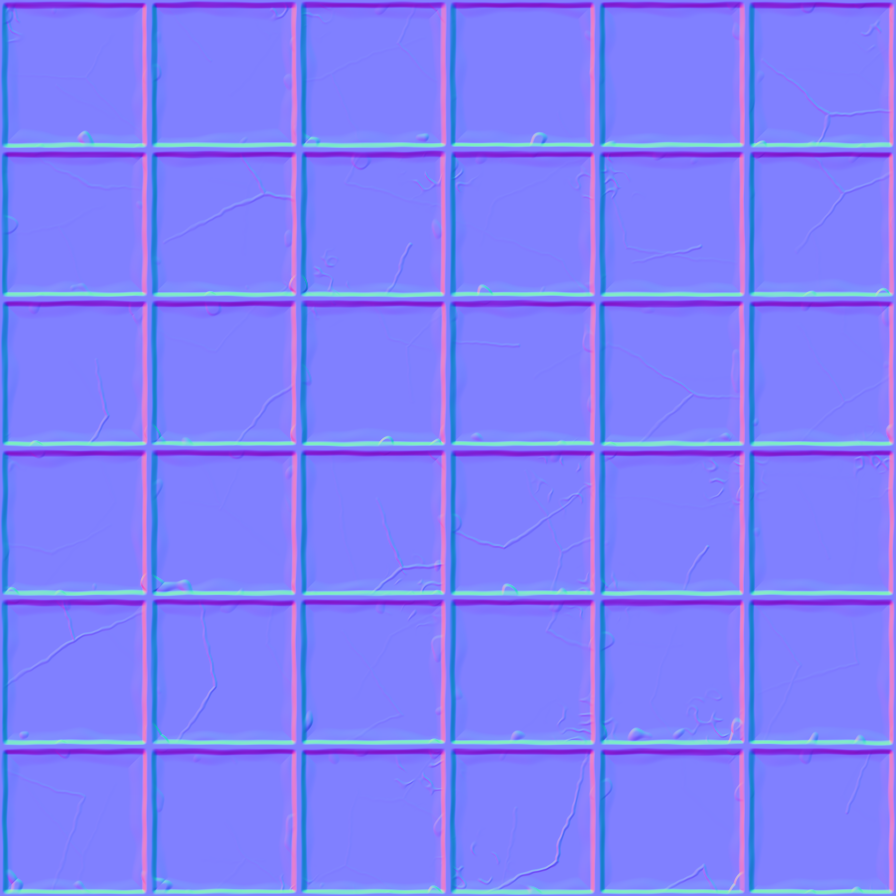
Reproduce this texture map procedurally as a Shadertoy shader.

```glsl
// Tangent-space normal map of a worn square-tile wall with recessed grout.
// A height field (bevels, chipped shoulders, cracks, crackle) is built in tile
// units and differentiated; wrapped gradient noise keeps it seamless.

const float TILES = 6.0;           // repeats across and down
const float GROUT_HALF = 0.013;    // half width of the flat joint, in tiles
const float TILE_HEIGHT = 0.036;   // rise from the joint to the tile face
const vec2 BEVEL_LOW = vec2(0.042, 0.032);   // bevel width: left, bottom
const vec2 BEVEL_HIGH = vec2(0.036, 0.043);  // bevel width: right, top
const float EDGE_WOBBLE = 0.007;   // unevenness along the tile edges
const float SHOULDER_DEPTH = 0.006;
const float CHIP_DEPTH = 0.013;
const float CRACK_DEPTH = 0.0065;
const float CRACK_WIDTH = 0.016;
const float CRACKLE_DEPTH = 0.0032;
const float CRACKLE_CHANCE = 0.28;
const float SAMPLE_STEP = 0.006;   // half step for the slopes, in tiles
const float TAU = 6.2831853;

vec3 hash3(vec2 cell, float seed) {
    vec3 p = fract(vec3(cell, seed + 1.7) * vec3(0.1031, 0.1030, 0.0973));
    p += dot(p, p.yxz + 33.33);
    return fract((p.xxy + p.yxx) * p.zyx);
}

float cornerSlope(vec2 cell, vec2 offset, vec2 period, float seed) {
    float angle = TAU * hash3(mod(cell, period), seed).x;
    return dot(vec2(cos(angle), sin(angle)), offset);
}

// Gradient noise that wraps at the canvas border; freq holds whole numbers.
float noise(vec2 c, vec2 freq, float seed) {
    vec2 p = c * freq, cell = floor(p), f = p - cell;
    vec2 period = TILES * freq;
    vec2 u = f * f * f * (f * (f * 6.0 - 15.0) + 10.0);
    vec2 e = vec2(0.0, 1.0);
    float low = mix(cornerSlope(cell, f, period, seed),
                    cornerSlope(cell + e.yx, f - e.yx, period, seed), u.x);
    float high = mix(cornerSlope(cell + e.xy, f - e.xy, period, seed),
                     cornerSlope(cell + e.yy, f - e.yy, period, seed), u.x);
    return mix(low, high, u.y);
}

// Up to three tapering arms that leave one hub inside each tile.
float cracks(vec2 c, vec2 jag, float seed) {
    vec2 id = mod(floor(c), TILES);
    vec3 h = hash3(id, seed);
    float strength = mix(0.06, 1.0, pow(hash3(id, seed + 1.0).x, 3.0));
    vec2 p = fract(c) + jag - mix(vec2(0.2), vec2(0.8), h.xy);
    float carve = 0.0;
    for (int i = 0; i < 3; i++) {
        vec3 arm = hash3(id, seed + 2.0 + float(i));
        float angle = TAU * (h.z + float(i) / 3.0) + 1.2 * (arm.x - 0.5);
        vec2 dir = vec2(cos(angle), sin(angle));
        float reach = mix(0.25, 0.85, arm.y);
        float along = clamp(dot(p, dir), 0.0, reach);
        float line = 1.0 - smoothstep(0.0, CRACK_WIDTH, length(p - dir * along));
        float taper = 1.0 - 0.75 * along / reach;
        carve = max(carve, line * taper * step(0.35, arm.z));
    }
    return carve * strength;
}

// Patches of fine broken lines, scattered around some tile corners.
float crackle(vec2 c, vec2 jag) {
    vec2 corner = floor(c + 0.5);
    vec3 h = hash3(mod(corner, TILES), 31.0);
    vec2 p = c - corner - 0.4 * (h.xy - 0.5);
    float patchMask = 1.0 - smoothstep(0.1, 0.29, length(p));
    float veins = 1.0 - smoothstep(0.0, 0.13, abs(noise(c + jag, vec2(9.0), 32.0)));
    float gaps = smoothstep(-0.05, 0.2, noise(c, vec2(7.0), 33.0));
    return patchMask * veins * gaps * step(h.z, CRACKLE_CHANCE);
}

float height(vec2 c) {
    // Edge unevenness: broad drift plus streaks that run along each edge
    vec2 drift = vec2(noise(c, vec2(2.0, 5.0), 3.0), noise(c, vec2(5.0, 2.0), 4.0));
    vec2 streak = vec2(noise(c, vec2(26.0, 3.0), 5.0), noise(c, vec2(3.0, 26.0), 6.0));
    vec2 f = fract(c);
    vec2 wobble = EDGE_WOBBLE * (drift + streak);

    // Raised tile face with a different bevel on each side
    vec2 low = smoothstep(vec2(0.0), BEVEL_LOW, f + wobble - GROUT_HALF);
    vec2 high = smoothstep(vec2(0.0), BEVEL_HIGH, 1.0 - f + wobble - GROUT_HALF);
    float face = low.x * low.y * high.x * high.y;
    float h = TILE_HEIGHT * face;

    // Worn shoulder and shallow chips, deepest along the bottom edge
    vec2 edge = min(f, 1.0 - f);
    float inset = min(edge.x, edge.y);
    float wear = noise(c, vec2(4.0), 7.0);
    h += SHOULDER_DEPTH * smoothstep(0.03, 0.11, inset + 0.06 * wear);
    float chipNoise = noise(c, vec2(6.0, 5.0), 8.0);
    float bottom = 1.0 - smoothstep(0.1, 0.3, f.y);
    float chip = smoothstep(0.0, 0.12, chipNoise - 0.12 - 3.5 * inset);
    h -= CHIP_DEPTH * chip * face * mix(0.3, 1.0, bottom);

    // Cracks stay on the face; crackle fades across the joint
    vec2 jag = 0.035 * vec2(noise(c, vec2(4.0), 9.0), noise(c, vec2(4.0), 10.0))
             + 0.012 * vec2(noise(c, vec2(17.0), 11.0), noise(c, vec2(17.0), 12.0));
    float crack = max(cracks(c, jag, 13.0), 0.3 * cracks(c, jag, 20.0));
    h -= face * (CRACK_DEPTH * crack + CRACKLE_DEPTH * crackle(c, jag));
    return h;
}

void mainImage(out vec4 fragColor, in vec2 fragCoord) {
    vec2 c = fragCoord / iResolution.xy * TILES;
    vec2 e = vec2(SAMPLE_STEP, 0.0);
    vec2 slope = vec2(height(c + e.xy) - height(c - e.xy),
                      height(c + e.yx) - height(c - e.yx)) / (2.0 * SAMPLE_STEP);
    // Green points down the canvas
    vec3 normal = normalize(vec3(-slope.x, slope.y, 1.0));
    fragColor = vec4(0.5 + 0.5 * normal, 1.0);
}
```
